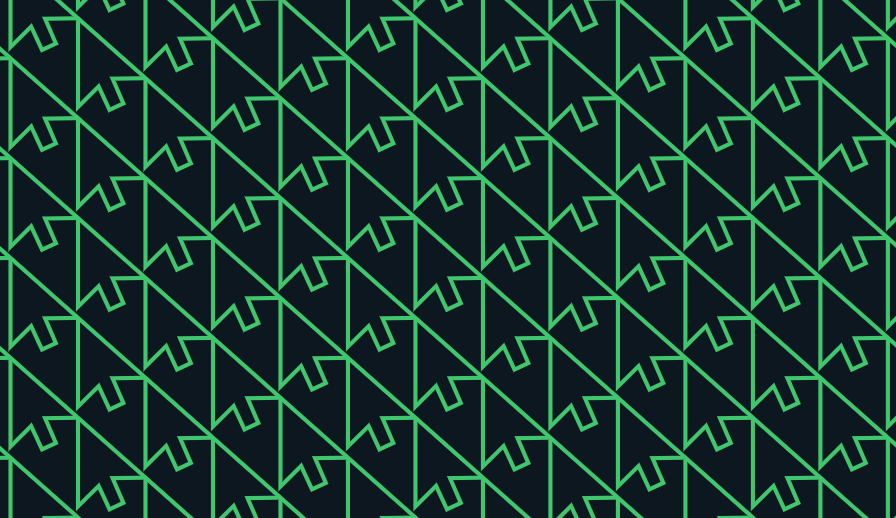
Reproduce this pattern procedurally as a WebGL 1 fragment shader.

```glsl
precision highp float;
// Outlined pointer arrows on a slanted lattice, green on near-black navy.
// Each column drops by a fixed step, so the long edges join into diagonals;
// the outline is a closed polygon stroked with sharp mitred corners.

uniform vec2 u_resolution;

#define COLUMNS 13.276              // arrow columns across the canvas width
#define ROW_HEIGHT 1.4797           // row spacing, in column widths
#define COLUMN_DROP 0.8878          // downward step from column to column
#define ORIGIN vec2(0.1556, 0.8626) // first apex, from the top left corner
#define HALF_STROKE 0.0305          // half line width, in column widths
#define MITRE_ROOM 0.075            // space kept above the apex for its mitre
#define BACKGROUND vec3(0.052, 0.092, 0.127)
#define LINE_COLOR vec3(0.25, 0.78, 0.43)

// Distance to the line through a and b, kept between the corner bisectors.
float mitredEdge(vec2 p, vec2 before, vec2 a, vec2 b, vec2 after) {
  vec2 along = normalize(b - a);
  vec2 startNormal = normalize(a - before) + along;
  vec2 endNormal = along + normalize(after - b);
  if (dot(p - a, startNormal) < 0.0 || dot(p - b, endNormal) > 0.0) return 1.0;
  return abs(along.x * (p.y - a.y) - along.y * (p.x - a.x));
}

// Distance to the arrow outline; apex at zero, y pointing down.
float arrowOutline(vec2 p) {
  vec2 apex = vec2(0.0);
  vec2 heel = vec2(0.0, 1.314);
  vec2 notch = vec2(0.306, 1.011);
  vec2 tailLeft = vec2(0.467, 1.357);
  vec2 tailRight = vec2(0.672, 1.262);
  vec2 armpit = vec2(0.513, 0.895);
  vec2 tip = vec2(1.0, COLUMN_DROP);

  float d = mitredEdge(p, tip, apex, heel, notch);
  d = min(d, mitredEdge(p, apex, heel, notch, tailLeft));
  d = min(d, mitredEdge(p, heel, notch, tailLeft, tailRight));
  d = min(d, mitredEdge(p, notch, tailLeft, tailRight, armpit));
  d = min(d, mitredEdge(p, tailLeft, tailRight, armpit, tip));
  d = min(d, mitredEdge(p, tailRight, armpit, tip, apex));
  return min(d, mitredEdge(p, armpit, tip, apex, heel));
}

// Nearest outline among this column and its two neighbours.
float arrowLattice(vec2 p) {
  float column = floor(p.x);
  float d = 1.0;
  for (int i = -1; i <= 1; i++) {
    float c = column + float(i);
    float y = mod(p.y - c * COLUMN_DROP + MITRE_ROOM, ROW_HEIGHT) - MITRE_ROOM;
    d = min(d, arrowOutline(vec2(p.x - c, y)));
  }
  return d;
}

void main() {
  // Column widths measured from the top left corner.
  float pixelsPerColumn = u_resolution.x / COLUMNS;
  vec2 fromTop = vec2(gl_FragCoord.x, u_resolution.y - gl_FragCoord.y);
  vec2 p = fromTop / pixelsPerColumn - ORIGIN;

  // One pixel wide edge smoothing.
  float edge = (HALF_STROKE - arrowLattice(p)) * pixelsPerColumn;
  float ink = clamp(edge + 0.5, 0.0, 1.0);
  gl_FragColor = vec4(mix(BACKGROUND, LINE_COLOR, ink), 1.0);
}
```
